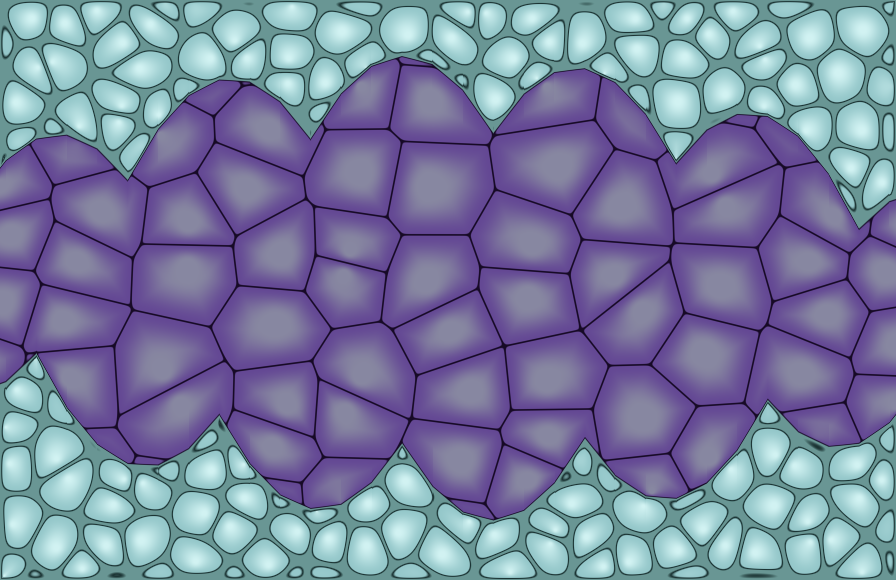
This pattern is drawn by a Shadertoy shader. Its source:

```glsl
// A lobed band of violet plates lying in a bed of pale teal pebbles.
// Both are jittered cellular noise with a soft distance to the cell walls;
// the band is bounded by two arched envelopes with faceted scallops.

const vec3 PLATE_RIM    = vec3(0.39, 0.28, 0.58);
const vec3 PLATE_CORE   = vec3(0.53, 0.53, 0.63);
const vec3 PLATE_LINE   = vec3(0.09, 0.04, 0.15);
const vec3 PEBBLE_RIM   = vec3(0.58, 0.78, 0.79);
const vec3 PEBBLE_CORE  = vec3(0.82, 0.95, 0.95);
const vec3 PEBBLE_LINE  = vec3(0.08, 0.17, 0.17);
const vec3 MORTAR       = vec3(0.41, 0.59, 0.58);

const vec2 PLATE_PITCH   = vec2(0.1576, 0.118);
const vec2 PLATE_ORIGIN  = vec2(0.066, 0.02);
const vec2 PLATE_JITTER  = vec2(0.50, 0.85);
const vec2 PEBBLE_PITCH  = vec2(0.075, 0.073);
const vec2 PEBBLE_JITTER = vec2(0.80, 0.80);
const float PLATE_SHARPNESS  = 500.0;
const float PEBBLE_SHARPNESS = 140.0;
const float PEBBLE_GAP = 0.0025;
const float LINE_WIDTH = 0.0014;

const float LOBE_HALF  = 0.1576;            // half the width of a lobe
const float LOBE_DEPTH = 0.130;             // from its tip to the valley
const float LOBE_FACETS = 3.0;              // straight pieces per half lobe
const vec3 TOP_ARCH    = vec3(0.743, 0.904, -0.309); // apex x, apex y, bend
const vec3 BOTTOM_ARCH = vec3(0.803, 0.102, 0.289);
const float TOP_LOBE_X    = 0.693;
const float BOTTOM_LOBE_X = 0.851;

vec2 hash2(vec2 cell) {
    vec2 q = vec2(dot(cell, vec2(127.1, 311.7)), dot(cell, vec2(269.5, 183.3)));
    return fract(sin(q) * 43758.545);
}

// Scattered seed of one cell; odd columns are shifted by half a row.
vec2 seedAt(vec2 cell, vec2 pitch, vec2 origin, vec2 jitter) {
    vec2 stagger = vec2(0.0, 0.5 * mod(cell.x, 2.0));
    return origin + pitch * (cell + 0.5 + stagger + jitter * (hash2(cell) - 0.5));
}

// Returns (soft distance to the cell wall, distance to the seed).
vec2 cells(vec2 p, vec2 pitch, vec2 origin, vec2 jitter, float sharpness, float wall) {
    vec2 base = floor((p - origin) / pitch);
    vec2 home = base, toHome = vec2(9.0);
    for (int j = -2; j <= 2; j++)
    for (int i = -2; i <= 2; i++) {
        vec2 cell = base + vec2(i, j);
        vec2 toSeed = seedAt(cell, pitch, origin, jitter) - p;
        if (dot(toSeed, toSeed) < dot(toHome, toHome)) {
            toHome = toSeed;
            home = cell;
        }
    }
    float sum = exp(-sharpness * max(wall, 0.0));
    for (int j = -2; j <= 2; j++)
    for (int i = -2; i <= 2; i++) {
        if (i == 0 && j == 0) continue;
        vec2 toSeed = seedAt(home + vec2(i, j), pitch, origin, jitter) - p;
        float edge = dot(0.5 * (toHome + toSeed), normalize(toSeed - toHome));
        sum += exp(-sharpness * edge);
    }
    return vec2(-log(sum) / sharpness, length(toHome));
}

// Signed distance above one scalloped arch; side is 1 for top, -1 for bottom.
float archDistance(vec2 p, vec3 arch, float lobeX, float side) {
    float offset = p.x - arch.x;
    float tip = arch.y + arch.z * offset * offset;
    float phase = (p.x - lobeX) / (2.0 * LOBE_HALF);
    float t = 2.0 * abs(phase - floor(phase + 0.5)) * LOBE_FACETS;
    float facet = min(floor(t), LOBE_FACETS - 1.0);
    float rise = 2.0 * facet + 1.0;
    float drop = (facet * facet + rise * (t - facet)) / (LOBE_FACETS * LOBE_FACETS);
    float slope = rise / LOBE_FACETS * LOBE_DEPTH / LOBE_HALF;
    return (side * (p.y - tip) + LOBE_DEPTH * drop) / sqrt(1.0 + slope * slope);
}

// Shade from 0 at a cell wall to 1 at its seed.
float dome(float edge, float seedDistance) {
    return max(edge, 0.0) / (max(edge, 0.0) + seedDistance + 0.0001);
}

float cover(float d, float pixel) {
    return smoothstep(-0.7 * pixel, 0.7 * pixel, d);
}

void mainImage(out vec4 fragColor, in vec2 fragCoord) {
    vec2 p = fragCoord / iResolution.y;
    float aspect = iResolution.x / iResolution.y;
    float pixel = 1.0 / iResolution.y;

    // Band outline and canvas frame
    float band = max(archDistance(p, TOP_ARCH, TOP_LOBE_X, 1.0),
                     archDistance(p, BOTTOM_ARCH, BOTTOM_LOBE_X, -1.0));
    float frame = min(min(p.x, aspect - p.x), min(p.y, 1.0 - p.y));

    // Violet plates
    vec2 plate = cells(p, PLATE_PITCH, PLATE_ORIGIN, PLATE_JITTER, PLATE_SHARPNESS, -band);
    vec3 plates = mix(PLATE_RIM, PLATE_CORE, smoothstep(0.0, 0.72, dome(plate.x, plate.y)));
    plates = mix(PLATE_LINE, plates, cover(plate.x - LINE_WIDTH, pixel));

    // Teal pebbles
    vec2 pebble = cells(p, PEBBLE_PITCH, vec2(0.0), PEBBLE_JITTER, PEBBLE_SHARPNESS, min(band, frame));
    float rim = pebble.x - PEBBLE_GAP;
    vec3 stone = mix(PEBBLE_RIM, PEBBLE_CORE, smoothstep(0.0, 0.9, dome(rim, pebble.y)));
    vec3 gravel = mix(MORTAR, stone, cover(rim, pixel));
    gravel = mix(PEBBLE_LINE, gravel, cover(abs(rim) - 0.6 * LINE_WIDTH, pixel));

    fragColor = vec4(mix(plates, gravel, cover(band, pixel)), 1.0);
}
```
